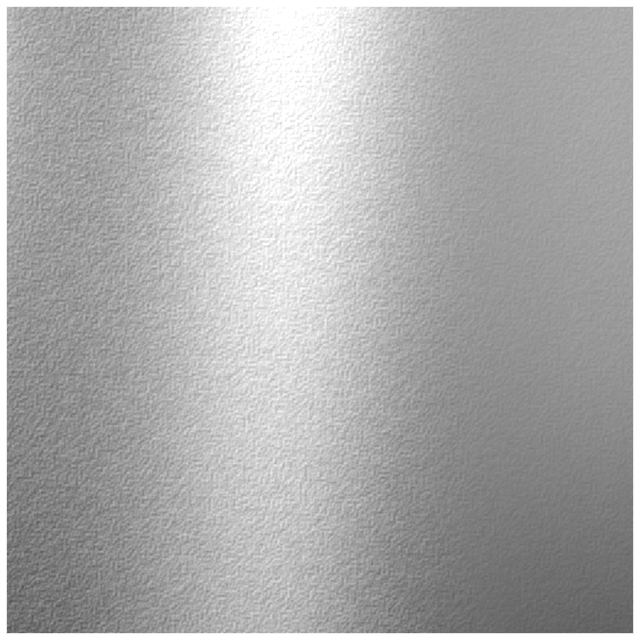
Give the GLSL for this texture, as a WebGL 2 fragment shader.

```glsl
#version 300 es
precision highp float;

uniform vec2 u_resolution;
out vec4 fragColor;

const float BORDER = 0.0105;
const float SHADE_BOTTOM = 0.41;
const float SHADE_TOP = 0.625;
const float SHADE_CURVE = 1.8;
const float SHEEN_CENTER_BOTTOM = 0.42;
const float SHEEN_CENTER_TOP = 0.45;
const float SHEEN_GAIN_BOTTOM = 0.29;
const float SHEEN_GAIN_TOP = 0.41;
const float SHEEN_LEFT_BOTTOM = 0.23;
const float SHEEN_LEFT_TOP = 0.165;
const float SHEEN_RIGHT = 0.175;
const float EDGE_GLOW = 0.13;
const float EDGE_GLOW_WIDTH = 0.04;
const float GRAIN_SCALE = 260.0;
const float GRAIN_GAIN = 0.13;
const float FLAKE_GAIN = 0.07;
const float MOTTLE_GAIN = 0.035;

float hash(vec2 p) {
    vec3 q = fract(vec3(p.xyx) * 0.1031);
    q += dot(q, q.yzx + 33.33);
    return fract((q.x + q.y) * q.z);
}

float valueNoise(vec2 p) {
    vec2 cell = floor(p);
    vec2 f = fract(p);
    f = f * f * (3.0 - 2.0 * f);
    float low = mix(hash(cell), hash(cell + vec2(1.0, 0.0)), f.x);
    float high = mix(hash(cell + vec2(0.0, 1.0)), hash(cell + vec2(1.0)), f.x);
    return mix(low, high, f.y);
}

// Broad light on the curved sheet
float sheetLight(vec2 uv) {
    float rise = 1.0 - pow(1.0 - uv.y, SHADE_CURVE);
    float light = mix(SHADE_BOTTOM, SHADE_TOP, rise);

    float offset = uv.x - mix(SHEEN_CENTER_BOTTOM, SHEEN_CENTER_TOP, uv.y);
    float leftWidth = mix(SHEEN_LEFT_BOTTOM, SHEEN_LEFT_TOP, uv.y);
    float d = offset / (offset < 0.0 ? leftWidth : SHEEN_RIGHT);
    float gain = mix(SHEEN_GAIN_BOTTOM, SHEEN_GAIN_TOP, uv.y * uv.y);
    light += gain * exp(-d * d);

    // Left rim glow and the slow change toward the right side
    light += EDGE_GLOW * exp(-uv.x / EDGE_GLOW_WIDTH) * smoothstep(0.35, 1.0, uv.y);
    light += smoothstep(0.65, 1.0, uv.x) * mix(-0.025, 0.04, smoothstep(0.0, 0.5, uv.y));
    return light;
}

// Embossed metallic grain with fine flakes and soft mottling
float metalGrain(vec2 uv) {
    vec2 p = uv * GRAIN_SCALE;
    float relief = valueNoise(p) - valueNoise(p + vec2(0.6, -0.7));
    float flakes = valueNoise(p * 1.7 + 71.0) - 0.5;
    float mottle = valueNoise(p * vec2(0.24, 0.4) + 19.0) - 0.5;
    float grain = GRAIN_GAIN * relief + FLAKE_GAIN * flakes + MOTTLE_GAIN * mottle;
    return grain * mix(1.0, 0.3, smoothstep(0.55, 0.8, uv.x));
}

void main() {
    vec2 uv = gl_FragCoord.xy / u_resolution;
    float metal = clamp(sheetLight(uv) + metalGrain(uv), 0.0, 1.0);

    // White margin
    vec2 inset = min(uv, 1.0 - uv) - BORDER;
    float pixel = 1.0 / min(u_resolution.x, u_resolution.y);
    float inside = smoothstep(-0.5 * pixel, 0.5 * pixel, min(inset.x, inset.y));
    fragColor = vec4(vec3(mix(1.0, metal, inside)), 1.0);
}
```
